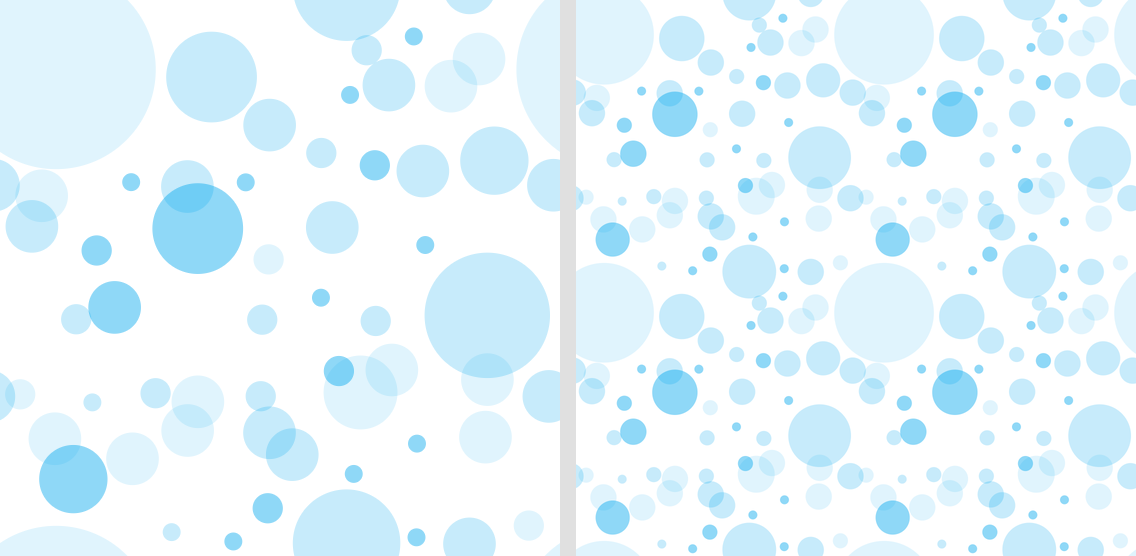
Left, the tile; right, the same tile 2 across and 2 down.
Reproduce this pattern procedurally as a Shadertoy shader.

```glsl
// Translucent sky-blue bubbles of many sizes scattered on white, tiling seamlessly.

const float PALE = 0.12, MEDIUM = 0.22, STRONG = 0.44;   // opacities
const ivec2 GRID = ivec2(9, 8);                          // cells for small bubbles
const int BIG_COUNT = 8;
const float BIG_RADIUS[BIG_COUNT] = float[](0.178, 0.112, 0.096, 0.081, 0.061, 0.061, 0.066, 0.081);
const float BIG_OPACITY[BIG_COUNT] = float[](PALE, MEDIUM, MEDIUM, STRONG, STRONG, MEDIUM, PALE, MEDIUM);

// Three random values in 0..1 from an integer cell and a seed
vec3 hash3(ivec2 cell, int seed) {
    uvec3 v = uvec3(cell, seed) * 1664525u + 1013904223u;
    for (int i = 0; i < 2; i++) {
        v.x += v.y * v.z;
        v.y += v.z * v.x;
        v.z += v.x * v.y;
        v ^= v >> 16u;
    }
    return vec3(v & 0xffffu) / 65536.0;
}

// Shortest distance on the wrapped canvas, in canvas widths
float wrapDistance(vec2 a, vec2 b) {
    vec2 d = a - b;
    d -= floor(d + 0.5);
    return length(d * iResolution.xy / iResolution.x);
}

// Share of light that passes a disc, with an edge one pixel soft
float transmission(float dist, float radius, float opacity) {
    return 1.0 - opacity * clamp(0.5 + (radius - dist) * iResolution.x, 0.0, 1.0);
}

// Big bubbles follow a low-discrepancy sequence, slightly shaken
vec2 bigCenter(int i) {
    vec2 shake = hash3(ivec2(i, 3), 7).xy - 0.5;
    return fract(vec2(0.1, 0.87) + float(i) * vec2(0.7549, 0.5698) + 0.035 * shake);
}

void mainImage(out vec4 fragColor, in vec2 fragCoord) {
    vec2 uv = fragCoord / iResolution.xy;
    float light = 1.0;

    // Big bubbles
    vec2 centers[BIG_COUNT];
    for (int i = 0; i < BIG_COUNT; i++) {
        centers[i] = bigCenter(i);
        light *= transmission(wrapDistance(uv, centers[i]), BIG_RADIUS[i], BIG_OPACITY[i]);
    }

    // Small bubbles: jittered brick grid, nearest cells only
    int row = int(floor(uv.y * float(GRID.y)));
    for (int y = row - 1; y <= row + 1; y++) {
        float shift = 0.5 * float(y & 1);
        int column = int(floor(uv.x * float(GRID.x) - shift));
        for (int x = column - 1; x <= column + 1; x++) {
            ivec2 cell = (ivec2(x, y) + GRID) % GRID;
            vec3 place = hash3(cell, 11);
            vec3 kind = hash3(cell, 29);
            vec2 center = (vec2(cell) + 0.5 + vec2(shift, 0.0) + 0.7 * (place.xy - 0.5)) / vec2(GRID);
            float dist = wrapDistance(uv, center);
            if (dist > 0.06) continue;

            // Three sizes, each with its own mix of opacities
            float radius = kind.x < 0.45 ? 0.047 : kind.x < 0.8 ? 0.027 : 0.016;
            vec2 limits = kind.x < 0.45 ? vec2(0.4, 0.93) : kind.x < 0.8 ? vec2(0.33, 0.67) : vec2(0.0, 0.2);
            float opacity = kind.y < limits.x ? PALE : kind.y < limits.y ? MEDIUM : STRONG;

            // Keep clear of big bubbles; a few may overlap all but the largest
            bool visible = true;
            for (int i = 0; i < BIG_COUNT; i++) {
                bool touching = wrapDistance(center, centers[i]) < BIG_RADIUS[i] + radius;
                if (touching && (i == 0 || kind.z > 0.22)) visible = false;
            }
            if (visible) light *= transmission(dist, radius, opacity);
        }
    }

    vec3 cyan = vec3(0.0, 0.65, 0.93);
    fragColor = vec4(mix(cyan, vec3(1.0), light), 1.0);
}
```
